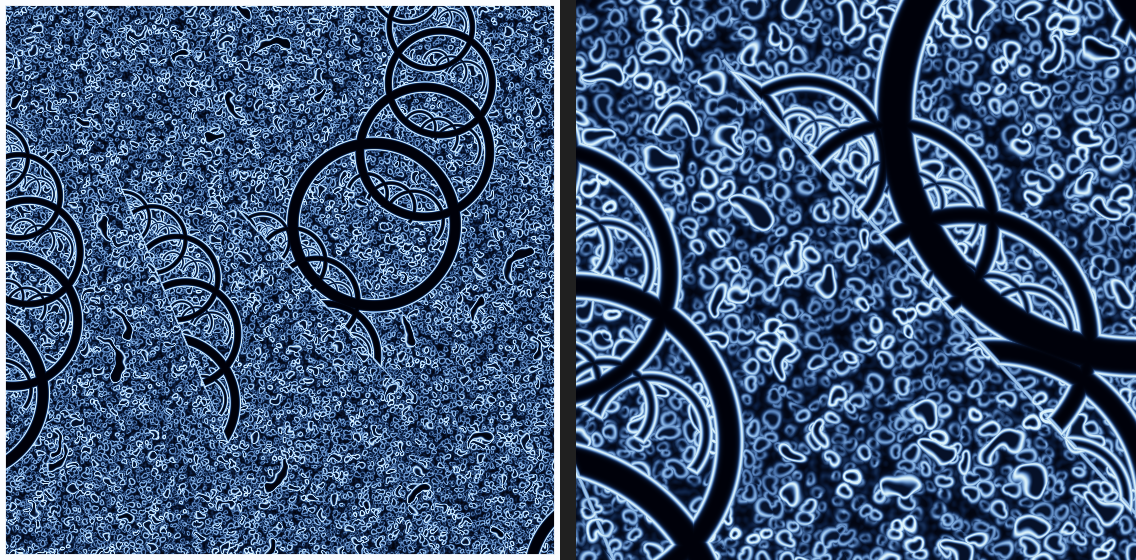
Left: the whole. Right: its middle third, enlarged.
A WebGL 2 fragment shader for this pattern:

```glsl
#version 300 es
precision highp float;

uniform vec2 u_resolution;
out vec4 outColor;

// Palette, from darkest to brightest
const vec3 RAMP[6] = vec3[6](
    vec3(0.00, 0.005, 0.04), vec3(0.04, 0.11, 0.24), vec3(0.15, 0.27, 0.45),
    vec3(0.32, 0.48, 0.70), vec3(0.54, 0.71, 0.89), vec3(0.86, 0.95, 0.98));
const vec3 BORDER_COLOR = vec3(0.98, 0.99, 1.0);
const float BORDER = 0.0104;
const float LINE = 0.0016;

// Ring chains: centre of the largest ring, clip angle, clip offset
const vec4 CHAINS[5] = vec4[5](
    vec4(0.668, 0.599, 0.0, -9.0), vec4(-0.068, 0.297, 0.0, -9.0),
    vec4(0.2135, 0.151, 0.397, 0.457), vec4(0.4635, 0.112, 0.738, 0.736),
    vec4(1.091, -0.029, 0.0, -9.0));
const int RINGS = 7;
const int SMALL_RINGS = 3;
const float RING_RADIUS = 0.145;
const float RING_HALF_WIDTH = 0.073;  // relative to radius
const float RING_STEP = 1.09;         // relative to radius
const float RING_SHRINK = 0.80;
const float START_ANGLE = 0.96;
const float TURN = 0.39;
const vec2 CHORD_NORMAL = vec2(0.5, 0.866);
const float CHORD_OFFSET = 0.23;
const vec2 CUT_CENTRE = vec2(0.09, 0.33);
const float CUT_REACH = 0.23;

vec3 hash3(vec2 cell, float seed) {
    uvec3 v = uvec3(ivec3(vec3(cell, seed)) + 4096) * 1664525u + 1013904223u;
    v.x += v.y * v.z; v.y += v.z * v.x; v.z += v.x * v.y;
    v ^= v >> 16u;
    v.x += v.y * v.z; v.y += v.z * v.x; v.z += v.x * v.y;
    return vec3(v >> 8u) / 16777216.0;
}

float gradientDot(vec2 cell, vec2 offset) {
    float a = 6.2832 * hash3(cell, 7.0).x;
    return dot(vec2(cos(a), sin(a)), offset);
}

float gradientNoise(vec2 p) {
    vec2 i = floor(p), f = p - i;
    vec2 u = f * f * f * (f * (f * 6.0 - 15.0) + 10.0);
    vec2 e = vec2(1.0, 0.0);
    return mix(mix(gradientDot(i, f), gradientDot(i + e, f - e), u.x),
               mix(gradientDot(i + e.yx, f - e.yx), gradientDot(i + 1.0, f - 1.0), u.x), u.y);
}

// Distance to scattered tapered grains; thickness is relative to the cell
float grains(vec2 p, float cell, float thickness, float bend, float density, float seed) {
    vec2 base = floor(p / cell);
    float d = 1.0;
    for (int k = 0; k < 9; k++) {
        vec2 id = base + vec2(k % 3 - 1, k / 3 - 1);
        vec3 place = hash3(id, seed), form = hash3(id, seed + 1.0);
        if (place.z > density) continue;
        float turn = 6.2832 * form.x;
        float radius = mix(0.2, 0.45, form.y);
        float aperture = mix(0.2, bend, form.z * form.z);
        vec2 q = p / cell - id - place.xy;
        q = mat2(cos(turn), sin(turn), -sin(turn), cos(turn)) * q;
        float taper = 1.0 + 0.55 * clamp(3.0 * q.x, -1.0, 1.0);
        q = vec2(abs(q.x), q.y + radius);
        vec2 tip = vec2(sin(aperture), cos(aperture));
        float arc = tip.y * q.x > tip.x * q.y ? length(q - tip * radius) : abs(length(q) - radius);
        d = min(d, (arc - thickness * taper * mix(0.7, 1.3, form.y)) * cell);
    }
    return d;
}

// Distance to a shrinking spiral of rings with small arcs inside each
float ringChain(vec2 p, vec2 centre) {
    float d = 1.0, radius = RING_RADIUS, angle = START_ANGLE;
    for (int i = 0; i < RINGS; i++) {
        vec2 q = (p - centre) / radius;
        float inner = 1.0;
        for (int j = 0; j < SMALL_RINGS; j++) {
            float size = 0.36 * pow(0.82, float(j));
            vec2 c = CHORD_NORMAL * 0.29 + CHORD_NORMAL.yx * vec2(1.0, -1.0) * (0.4 - 0.33 * float(j));
            inner = min(inner, abs(length(q - c) - size) - 0.025);
        }
        inner = max(inner, max(CHORD_OFFSET - dot(q, CHORD_NORMAL), length(q) - 1.0));
        d = min(d, min(abs(length(q) - 1.0) - RING_HALF_WIDTH, inner) * radius);
        centre += RING_STEP * radius * vec2(cos(angle), sin(angle));
        angle += TURN;
        radius *= RING_SHRINK;
    }
    return d;
}

// Fills a shape with a tone and traces its edge with a soft glow
float ink(float tone, float d, float fill, float strength) {
    float width = max(LINE, 0.7 / u_resolution.y);
    float e = d - 0.5 * width;
    float glow = 0.75 * exp(-e * e / (width * width)) + 0.25 * exp(-abs(e) / (2.0 * width));
    tone = mix(fill, tone, smoothstep(-width, width, d));
    return max(tone, strength * glow * smoothstep(-3.0 * width, 0.0, d));
}

void main() {
    vec2 p = gl_FragCoord.xy / u_resolution;
    float clump = gradientNoise(p * 30.0);
    float fine = gradientNoise(p * 210.0);
    vec2 warp = vec2(gradientNoise(p * 55.0), gradientNoise(p * 55.0 + 71.0));
    vec2 warped = p + 0.003 * warp, torn = p + 0.008 * warp;

    // Grain layers, from dust to broken arcs
    float tone = 0.10 + 0.32 * fine + 0.1 * clump;
    tone = ink(tone, grains(warped, 0.0085, 0.15, 0.7, 0.85, 11.0), 0.14, 0.56 + 0.5 * fine);
    tone = ink(tone, grains(warped, 0.0130, 0.15, 0.9, 0.85, 23.0), 0.13, 0.86 + 0.5 * clump);
    tone = ink(tone, grains(torn, 0.0280, 0.09, 1.2, 0.55, 37.0), 0.12, 1.0);
    tone = ink(tone, grains(torn, 0.0950, 0.045, 1.2, 0.3, 53.0), 0.02, 1.0);

    // Ring chains and their straight cuts
    float rings = 1.0, cut = 1.0;
    for (int i = 0; i < 5; i++) {
        vec4 chain = CHAINS[i];
        float side = dot(p, vec2(cos(chain.z), sin(chain.z))) - chain.w;
        rings = min(rings, max(ringChain(p, chain.xy), -side));
        cut = min(cut, max(abs(side), distance(p, chain.xy + CUT_CENTRE) - CUT_REACH));
    }
    tone = ink(tone, rings, 0.0, 1.0);
    tone = max(tone, 0.85 * (1.0 - smoothstep(0.0004, 0.0022, cut)));

    // Palette lookup
    float level = clamp(tone, 0.0, 1.0) * 5.0;
    int low = min(int(level), 4);
    vec3 color = mix(RAMP[low], RAMP[low + 1], level - float(low));

    // White frame
    vec2 margin = min(p, 1.0 - p);
    float soft = 0.5 / u_resolution.y;
    float frame = 1.0 - smoothstep(BORDER - soft, BORDER + soft, min(margin.x, margin.y));
    outColor = vec4(mix(color, BORDER_COLOR, frame), 1.0);
}
```
